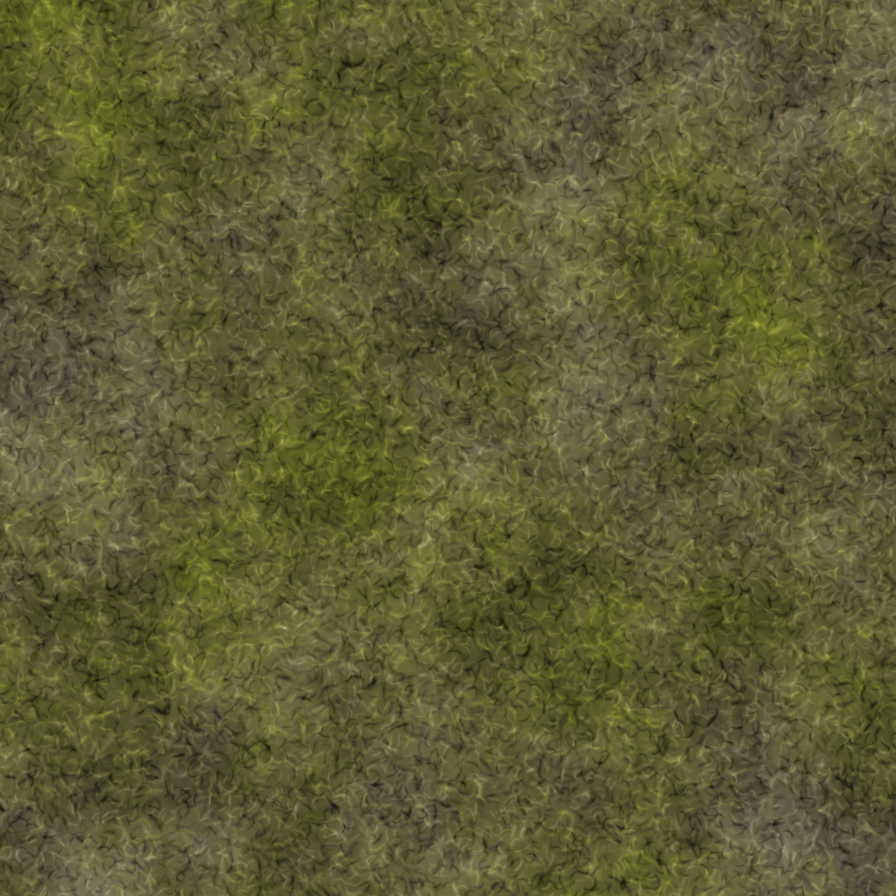
This texture is drawn by a Shadertoy shader. Its source:

```glsl
// Short mossy turf: tangled curved blades over cloudy green and dry brown patches.

const vec3 MOSS_GREEN = vec3(0.350, 0.366, 0.142);
const vec3 DRY_BROWN  = vec3(0.382, 0.356, 0.260);
const vec3 HOLLOW     = vec3(0.150, 0.165, 0.070);

const float PATCH_CONTRAST = 0.34;
const float BLADE_CONTRAST = 0.30;

// Three random values in 0..1 for a cell.
vec3 hash3(vec2 cell, float seed) {
    vec3 p = fract(vec3(cell.xyx + seed * 17.31) * vec3(0.1031, 0.1030, 0.0973));
    p += dot(p, p.yxz + 33.33);
    return fract((p.xxy + p.yzz) * p.zyx);
}

vec2 randomDirection(vec2 cell, float seed) {
    float angle = 6.2832 * hash3(cell, seed).x;
    return vec2(cos(angle), sin(angle));
}

float gradientNoise(vec2 p, float seed) {
    vec2 i = floor(p), f = fract(p);
    vec2 u = f * f * f * (f * (f * 6.0 - 15.0) + 10.0);
    vec2 e = vec2(0.0, 1.0);
    float a = dot(randomDirection(i, seed), f);
    float b = dot(randomDirection(i + e.yx, seed), f - e.yx);
    float c = dot(randomDirection(i + e.xy, seed), f - e.xy);
    float d = dot(randomDirection(i + e.yy, seed), f - e.yy);
    return mix(mix(a, b, u.x), mix(c, d, u.x), u.y);
}

float fbm(vec2 p, float gain, float seed) {
    float sum = 0.0, amplitude = 1.0;
    for (int octave = 0; octave < 5; octave++) {
        sum += amplitude * gradientNoise(p, seed + float(octave));
        p = mat2(0.8, 0.6, -0.6, 0.8) * p * 2.03;
        amplitude *= gain;
    }
    return sum;
}

// Soft bent stroke around the origin, in cell units.
float bladeMask(vec2 p, float angle, float bend, float width) {
    float c = cos(angle), s = sin(angle);
    vec2 q = vec2(c * p.x + s * p.y, c * p.y - s * p.x);
    q.y += bend * (q.x * q.x - 0.12);
    float across = q.y / width;
    return exp(-across * across) * (1.0 - smoothstep(0.35, 0.95, length(p)));
}

// One blade per cell; x is signed brightness, y is signed dryness.
vec2 bladeLayer(vec2 p, float seed) {
    vec2 home = floor(p), sum = vec2(0.0);
    for (int y = -1; y <= 1; y++)
    for (int x = -1; x <= 1; x++) {
        vec2 cell = home + vec2(x, y);
        vec3 place = hash3(cell, seed);
        vec3 look = hash3(cell, seed + 5.0);
        float mask = bladeMask(p - cell - place.xy, 6.2832 * place.z,
                               1.6 * (look.x - 0.5), mix(0.12, 0.21, look.z));
        sum += mask * (2.0 * look.yx - 1.0);
    }
    return sum;
}

void mainImage(out vec4 fragColor, in vec2 fragCoord) {
    vec2 uv = fragCoord / iResolution.y;

    // Broad patches of light and of dryness
    float light = fbm(uv * 6.0 + 3.7, 0.65, 1.0);
    float dryness = fbm(uv * 3.5 + 9.2, 0.65, 11.0);

    // Tangled blades at three sizes
    vec2 blades = vec2(0.0);
    for (int layer = 0; layer < 3; layer++) {
        float k = float(layer);
        blades += bladeLayer(uv * (66.0 + 24.0 * k) + 7.3 * k, 23.0 + 9.0 * k);
    }

    // Turf colour
    float dryMix = clamp(0.5 + 0.85 * dryness + 0.22 * blades.y, -0.1, 1.15);
    vec3 turf = mix(MOSS_GREEN, DRY_BROWN, dryMix);
    turf *= max(1.0 + PATCH_CONTRAST * light + BLADE_CONTRAST * blades.x, 0.35);

    // Rare shaded hollows
    float hollow = smoothstep(0.42, 0.65, gradientNoise(uv * 19.0, 51.0));
    turf = mix(turf, HOLLOW, 0.4 * hollow * smoothstep(0.2, -0.6, blades.x));

    fragColor = vec4(clamp(turf, 0.0, 1.0), 1.0);
}
```
